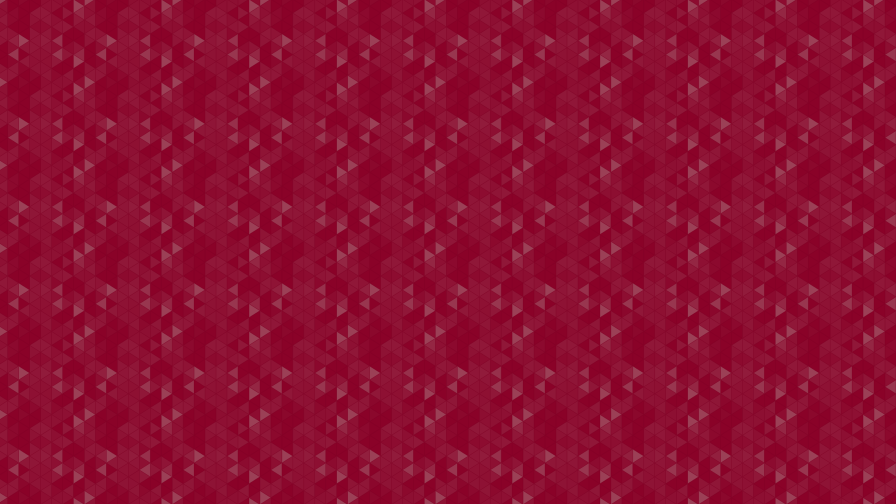
This pattern is drawn by a WebGL 1 fragment shader. Its source:

```glsl
precision highp float;
// Crimson wallpaper of faint triangles: a tile of 8 columns by 6 triangle rows
// repeats from the top left. Each triangle takes a pale tint from a hash, from
// a few broad shapes and from bright accents; fine seams divide the triangles.

uniform vec2 u_resolution;

const float DESIGN_HEIGHT = 1080.0;            // design units down the canvas
const vec2 TILE = vec2(188.0, 178.0);          // repeat size, design units
const vec2 GRID = vec2(8.0, 12.0);             // columns, half rows per tile
const vec2 GRID_SHIFT = vec2(-16.5, 1.75);     // lattice offset, design units
const vec3 BASE = vec3(0.538, 0.0, 0.152);
const vec3 TINT = vec3(0.82, 1.0, 0.90);
const float SEAM_HALF_WIDTH = 0.7;
const float SEAM_FADE = 0.55;                  // tint lost inside a seam
const float SEAM_SHADE = 0.04;
const float PLAIN_SHARE = 0.45;                // triangles left almost untinted
const float HIGH = 0.25;
const float MID = 0.15;
const float SOFT = 0.075;
const int SAMPLES = 3;                         // per axis, for smooth edges

float hash(vec2 p) {
  return fract(sin(dot(p, vec2(127.1, 311.7))) * 43758.5453);
}

// Level where the cell is the named triangle, otherwise zero.
float accent(vec2 cell, float column, float row, float level) {
  vec2 d = abs(cell - vec2(column, row));
  return level * step(d.x + d.y, 0.5);
}

// One where value lies from low to high inclusive.
float within(float value, float low, float high) {
  return step(low - 0.5, value) * step(value, high + 0.5);
}

float triangleTint(vec2 cell) {
  // Random faint ground
  float h = hash(cell + 3.0);
  float tint = 0.006 + 0.065 * smoothstep(PLAIN_SHARE, 1.0, h)
             + 0.022 * step(PLAIN_SHARE, h);

  // Hexagon, rising diagonal band and upright strip
  float vary = 0.75 + 0.5 * hash(cell + 19.0);
  float hexagon = within(cell.x, 2.0, 3.0) * within(cell.y, 5.0, 9.0);
  float band = within(cell.x, 2.0, 5.0)
             * within(mod(cell.x + cell.y, GRID.y), 4.0, 5.0);
  float strip = within(cell.x, 6.0, 7.0) * within(cell.y, 0.0, 4.0);
  tint = max(tint, SOFT * vary * max(hexagon, max(band, 0.7 * strip)));

  // Bright accents
  tint = max(tint, accent(cell, 0.0, 6.0, MID * 0.8));
  tint = max(tint, accent(cell, 1.0, 6.0, HIGH));
  tint = max(tint, accent(cell, 0.0, 8.0, HIGH * 0.85));
  tint = max(tint, accent(cell, 3.0, 6.0, MID * 0.7));
  tint = max(tint, accent(cell, 4.0, 6.0, HIGH * 0.75));
  tint = max(tint, accent(cell, 4.0, 8.0, HIGH * 0.85));
  tint = max(tint, accent(cell, 6.0, 8.0, MID));
  tint = max(tint, accent(cell, 6.0, 9.0, HIGH));
  tint = max(tint, accent(cell, 6.0, 1.0, HIGH));
  tint = max(tint, accent(cell, 6.0, 2.0, MID));
  tint = max(tint, accent(cell, 7.0, 0.0, HIGH));
  return tint;
}

vec3 wallpaper(vec2 p, float blur) {
  vec2 cellSize = TILE / GRID;
  vec2 q = (p + GRID_SHIFT) / cellSize;
  vec2 cell = floor(q);
  vec2 f = q - cell;

  // The slanted edge alternates direction from one half cell to the next
  float odd = mod(cell.x + cell.y, 2.0);
  float edge = mix(f.x, 1.0 - f.x, odd);
  cell.y += step(edge, f.y);

  // Distance to the nearest triangle side
  float slant = abs(f.y - edge) * cellSize.x * cellSize.y / length(cellSize);
  float upright = min(f.x, 1.0 - f.x) * cellSize.x;
  float seam = 1.0 - smoothstep(SEAM_HALF_WIDTH - 0.5 * blur,
                                SEAM_HALF_WIDTH + 0.5 * blur,
                                min(slant, upright));

  float tint = triangleTint(mod(cell, GRID)) * (1.0 - SEAM_FADE * seam);
  return mix(BASE, TINT, tint) * (1.0 - SEAM_SHADE * seam);
}

void main() {
  float unit = DESIGN_HEIGHT / u_resolution.y;
  vec2 fromTop = vec2(gl_FragCoord.x, u_resolution.y - gl_FragCoord.y);
  float count = float(SAMPLES);
  vec3 sum = vec3(0.0);
  for (int j = 0; j < SAMPLES; j++) {
    for (int i = 0; i < SAMPLES; i++) {
      vec2 offset = (vec2(float(i), float(j)) + 0.5) / count - 0.5;
      sum += wallpaper((fromTop + offset) * unit, unit / count);
    }
  }
  gl_FragColor = vec4(sum / (count * count), 1.0);
}
```
